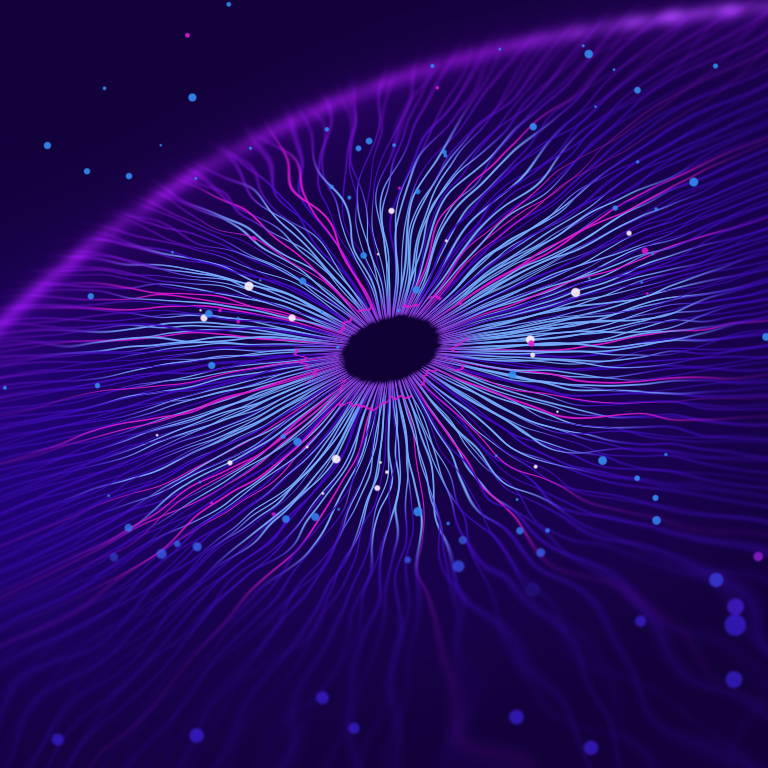
Write a Shadertoy shader that draws this background.

```glsl
// Glowing neon filaments fanning out from a dark oval, with a violet rim and drifting sparks.

#define CENTER vec2(0.509, 0.545)
#define TILT 0.30
#define SQUASH 1.6
#define HOLE 0.062
#define STRAND_LAYERS 3
#define STRAND_WIDTH 0.0011
#define WARP 0.10
#define SPARKS 130
#define NIGHT vec3(0.07, 0.005, 0.225)
#define INDIGO vec3(0.25, 0.05, 0.76)
#define CYAN vec3(0.46, 0.68, 1.0)
#define MAGENTA vec3(0.86, 0.10, 0.82)

const float TAU = 6.2831853;

float hash(vec2 p) {
    vec3 q = fract(p.xyx * 0.1031);
    q += dot(q, q.yzx + 33.33);
    return fract((q.x + q.y) * q.z);
}

float noise(vec2 p) {
    vec2 cell = floor(p), f = fract(p);
    f = f * f * (3.0 - 2.0 * f);
    float low = mix(hash(cell), hash(cell + vec2(1, 0)), f.x);
    float high = mix(hash(cell + vec2(0, 1)), hash(cell + vec2(1, 1)), f.x);
    return mix(low, high, f.y);
}

// Rotates into the tilted disc and stretches it to a circle.
vec2 toDisc(vec2 p) {
    float c = cos(TILT), s = sin(TILT);
    p -= CENTER;
    return vec2(c * p.x + s * p.y, SQUASH * (c * p.y - s * p.x));
}

// Signed distance to the upper rim, positive inside the disc.
float rimDistance(vec2 p) {
    float x = p.x;
    float height = 0.577 + x * (0.95 + x * (-0.75 + 0.215 * x));
    float slope = 0.95 + x * (-1.5 + 0.645 * x);
    return (height - p.y) / sqrt(1.0 + slope * slope);
}

// Blends one family of radial strands over the colour.
vec3 addStrands(vec3 col, vec2 p, float layer, float rim, float px) {
    vec2 q = toDisc(p);
    float rho = max(length(q), 0.001);
    float count = 116.0 - 19.0 * layer;
    float far = smoothstep(0.35, 0.65, rho);

    // Noise bends the fan, and far strands flatten sideways
    float bend = WARP * smoothstep(0.05, 0.25, rho) * (noise(p * 7.0 + layer * 3.0) - 0.5);
    bend += 0.028 * (1.0 - far) * (noise(p * 24.0 + layer * 31.0) - 0.5);
    bend += 0.5 * q.x * q.y / (rho * rho) * smoothstep(0.12, 0.75, rho);
    float turn = (atan(q.y, q.x) + bend) / TAU * count;
    float id = mod(floor(turn), count);
    vec2 seed = vec2(id, layer * 13.0 + 5.0);
    float pick = hash(seed), reach = hash(seed + 40.0), phase = hash(seed + 80.0);

    // Canvas distance from the strand axis
    float spacing = TAU / count * rho * rho / length(vec2(q.y, q.x * SQUASH));
    float wave = 0.15 * (1.0 - 0.6 * far) * sin(rho * 34.0 + phase * TAU);
    float d = abs(fract(turn) - 0.5 - wave - 0.2 * (phase - 0.5)) * spacing;

    // Focus softens and dims away from the middle
    float blur = smoothstep(0.34, 0.75, rho);
    float width = min(STRAND_WIDTH * (0.6 + 0.6 * reach) + 0.002 * blur, spacing * 0.17);
    float soft = min(0.55 * px + 0.0002 + 0.005 * blur, 0.2 * spacing + 0.4 * px);
    float mask = 1.0 - smoothstep(width - soft, width + soft, d);
    mask *= smoothstep(HOLE * 0.95, HOLE * 1.2, rho) * smoothstep(-0.04, 0.04, rim);
    mask *= mix(0.95, 0.36, smoothstep(0.32, 0.62, rho)) * mix(1.0, 0.45, far * step(0.5, layer));
    mask *= mix(1.0, 0.5, smoothstep(0.3, 0.08, p.y));

    float pink = step(0.89, pick);
    float finish = 0.27 + 0.17 * reach + 0.08 * pink;
    float lit = smoothstep(finish + 0.06, finish - 0.06, rho) * smoothstep(0.06, 0.14, rho);
    vec3 bright = mix(CYAN, MAGENTA, pink);
    bright = mix(bright, INDIGO, step(0.6, pick) * (1.0 - pink));
    vec3 dim = mix(INDIGO, MAGENTA * 0.65, 0.6 * pink);
    dim = mix(dim, vec3(0.42, 0.06, 0.72), smoothstep(0.14, 0.02, rim));
    dim = mix(vec3(0.56, 0.26, 0.9), dim, smoothstep(0.07, 0.16, rho));
    return mix(col, mix(dim, bright, lit), mask);
}

// Small crisp sparks near the middle, large soft ones in front.
vec3 addSparks(vec3 col, vec2 p, float px) {
    for (int i = 0; i < SPARKS; i++) {
        vec2 seed = vec2(float(i), 3.7);
        vec2 spot = vec2(hash(seed), hash(seed + 51.0));
        if (i % 2 == 0) spot = CENTER + (spot - 0.5) * vec2(0.72, 0.58);
        float size = hash(seed + 97.0), kind = hash(seed + 143.0);
        float front = smoothstep(0.36, 0.18, spot.y);
        float central = step(length(toDisc(spot)), 0.36);
        float radius = mix(0.0015 + 0.0045 * size * size, 0.007 + 0.007 * size, front);
        float soft = px + 0.002 * front;
        float mask = 1.0 - smoothstep(radius - soft, radius + soft, length(p - spot));
        vec3 tint = mix(vec3(0.20, 0.55, 0.95), MAGENTA, step(0.92, kind));
        tint = mix(tint, vec3(1.0, 0.96, 1.0), step(kind, 0.4) * central);
        tint = mix(tint, vec3(0.25, 0.14, 0.94), front);
        col = mix(col, tint, mask * mix(0.9, 0.6 * step(0.3, kind), front));
    }
    return col;
}

void mainImage(out vec4 fragColor, in vec2 fragCoord) {
    float px = 1.0 / iResolution.y;
    vec2 p = (fragCoord - 0.5 * iResolution.xy) * px + 0.5;
    vec2 q = toDisc(p);
    float rho = max(length(q), 0.001), rim = rimDistance(p);

    // Dark ground with a blue haze on the disc, strongest at the left
    float haze = smoothstep(-0.03, 0.08, rim) * exp(-14.0 * pow(rho - 0.46, 2.0));
    vec3 col = NIGHT + vec3(0.03, 0.004, 0.09) * haze * (0.3 + 0.7 * noise(p * 5.0));
    vec2 left = p - vec2(0.0, 0.36);
    col += vec3(0.03, 0.004, 0.15) * exp(-14.0 * dot(left, left));

    for (int i = 0; i < STRAND_LAYERS; i++) col = addStrands(col, p, float(i), rim, px);

    // Violet rim with uneven bright patches
    float patches = 0.3 + 0.7 * noise(vec2(p.x * 40.0, 2.0));
    float edge = exp(-pow(rim / 0.011, 2.0)) * patches;
    col += vec3(0.30, 0.05, 0.36) * edge + vec3(0.09, 0.005, 0.15) * exp(-abs(rim - 0.01) * 28.0);
    col += vec3(0.14, 0.16, 0.18) * edge * smoothstep(0.6, 0.9, p.x);

    // Oval opening and the magenta thread curling round it
    vec2 dir = q / rho;
    float opening = HOLE * (0.93 + 0.16 * noise(dir * 9.0));
    col = mix(NIGHT * 0.9, col, smoothstep(opening - 0.003, opening + 0.003, rho));
    float curl = 0.9 * noise(dir * 4.5 + 7.0) + 0.25 * noise(dir * 16.0);
    float thread = abs(rho - HOLE * (1.05 + curl)) / 1.5;
    float visible = smoothstep(0.38, 0.5, noise(dir * 6.0 + 20.0));
    col = mix(col, MAGENTA, 0.85 * visible * (1.0 - smoothstep(0.0006, 0.0012 + px, thread)));

    col = addSparks(col, p, px);
    fragColor = vec4(clamp(col, 0.0, 1.0), 1.0);
}
```
